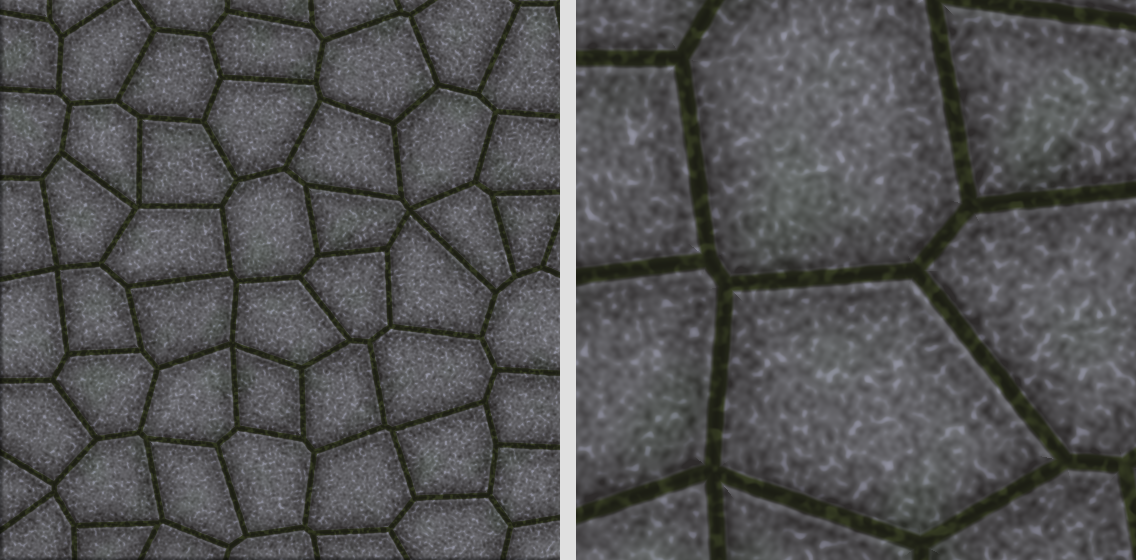
Left: the whole. Right: its middle third, enlarged.
Write a three.js fragment shader that draws this texture.

```glsl
#define STONES 6.5
#define JITTER 0.76
#define JOINT 0.0047
#define BEVEL 0.007
#define GRAIN 170.0
#define GRAIN_STRENGTH 0.62
#define LIGHT_DIR vec2(0.55, 0.83)
#define STONE_DARK vec3(0.18, 0.17, 0.17)
#define STONE_LIGHT vec3(0.43, 0.43, 0.45)
#define SPECK_TINT vec3(0.06, 0.06, 0.09)
#define JOINT_DARK vec3(0.11, 0.115, 0.08)
#define MOSS vec3(0.25, 0.28, 0.16)

varying vec2 vUv;

vec2 hash2(vec2 p) {
  p = vec2(dot(p, vec2(127.1, 311.7)), dot(p, vec2(269.5, 183.3)));
  return fract(sin(p) * 43758.5453);
}

float cornerSlope(vec2 cell, vec2 corner, vec2 f) {
  return dot(hash2(cell + corner) * 2.0 - 1.0, f - corner);
}

float gradientNoise(vec2 p) {
  vec2 i = floor(p);
  vec2 f = p - i;
  vec2 u = f * f * f * (f * (f * 6.0 - 15.0) + 10.0);
  float low = mix(cornerSlope(i, vec2(0.0, 0.0), f), cornerSlope(i, vec2(1.0, 0.0), f), u.x);
  float high = mix(cornerSlope(i, vec2(0.0, 1.0), f), cornerSlope(i, vec2(1.0, 1.0), f), u.x);
  return mix(low, high, u.y);
}

vec2 rotate(vec2 p, float angle) {
  float c = cos(angle);
  float s = sin(angle);
  return vec2(c * p.x - s * p.y, s * p.x + c * p.y);
}

vec2 stoneCentre(vec2 cell) {
  return cell + 0.5 + JITTER * (hash2(cell + 17.0) - 0.5);
}

// Distance to the nearest joint (x), its outward direction (yz), stone tone (w)
vec4 stoneField(vec2 p) {
  vec2 home = floor(p);
  vec2 nearestCell = home;
  vec2 toNearest = vec2(8.0);
  for (int y = -1; y <= 1; y++) {
    for (int x = -1; x <= 1; x++) {
      vec2 cell = home + vec2(float(x), float(y));
      vec2 toCentre = stoneCentre(cell) - p;
      if (dot(toCentre, toCentre) < dot(toNearest, toNearest)) {
        toNearest = toCentre;
        nearestCell = cell;
      }
    }
  }
  float edge = 8.0;
  vec2 outward = vec2(0.0, 1.0);
  for (int y = -2; y <= 2; y++) {
    for (int x = -2; x <= 2; x++) {
      vec2 toCentre = stoneCentre(nearestCell + vec2(float(x), float(y))) - p;
      vec2 span = toCentre - toNearest;
      if (dot(span, span) > 0.0001) {
        vec2 dir = normalize(span);
        float dist = dot(0.5 * (toCentre + toNearest), dir);
        if (dist < edge) {
          edge = dist;
          outward = dir;
        }
      }
    }
  }
  return vec4(edge, outward, hash2(nearestCell + 5.0).x - 0.5);
}

void main() {
  vec2 uv = vUv;
  vec4 field = stoneField(uv * STONES + vec2(3.3, 7.6));
  float fine = gradientNoise(rotate(uv, 0.6) * GRAIN);
  float coarse = gradientNoise(rotate(uv, 1.1) * GRAIN * 0.52 + 31.0);
  float mottle = gradientNoise(rotate(uv, 0.3) * 34.0 + 9.0);
  float patches = gradientNoise(rotate(uv, 0.9) * 9.0 + 4.0);
  float edge = field.x / STONES + 0.0012 * coarse;

  // Worn stone: dark towards the joints, pale in the middle
  float tone = mix(0.36, 0.83, smoothstep(0.0, 0.048, edge));
  tone += 0.08 * field.w + 0.16 * mottle + 0.18 * patches;
  tone += GRAIN_STRENGTH * (fine + 0.75 * coarse);

  // Bevel lit from the upper right
  float facing = dot(field.yz, LIGHT_DIR);
  float rim = smoothstep(JOINT, JOINT + 0.002, edge)
            * (1.0 - smoothstep(JOINT + 0.002, JOINT + BEVEL, edge));
  tone += rim * (facing > 0.0 ? 0.45 : 0.25) * facing;

  // Cool specks and faint green stains
  vec3 stone = mix(STONE_DARK, STONE_LIGHT, max(tone, 0.0));
  stone += SPECK_TINT * smoothstep(0.15, 0.5, fine + 0.5 * coarse);
  float stain = smoothstep(0.0, 0.5, gradientNoise(uv * 14.0 + 50.0));
  stone += vec3(-0.012, 0.006, -0.016) * stain;

  // Dark joint flecked with moss
  float fleck = smoothstep(-0.15, 0.5, fine + coarse);
  float bank = smoothstep(0.0, JOINT, edge);
  vec3 joint = mix(JOINT_DARK, MOSS, fleck * 0.55 + bank * 0.22);
  vec3 color = mix(joint, stone, smoothstep(JOINT - 0.0014, JOINT + 0.0014, edge));

  // Shaded border of the slab
  vec2 nearStart = 1.0 - smoothstep(0.0, 0.009, uv);
  vec2 nearEnd = smoothstep(0.992, 1.0, uv);
  color *= 1.0 - 0.4 * max(nearStart.x, nearStart.y);
  color += 0.03 * max(nearEnd.x, nearEnd.y);
  gl_FragColor = vec4(color, 1.0);
}
```
